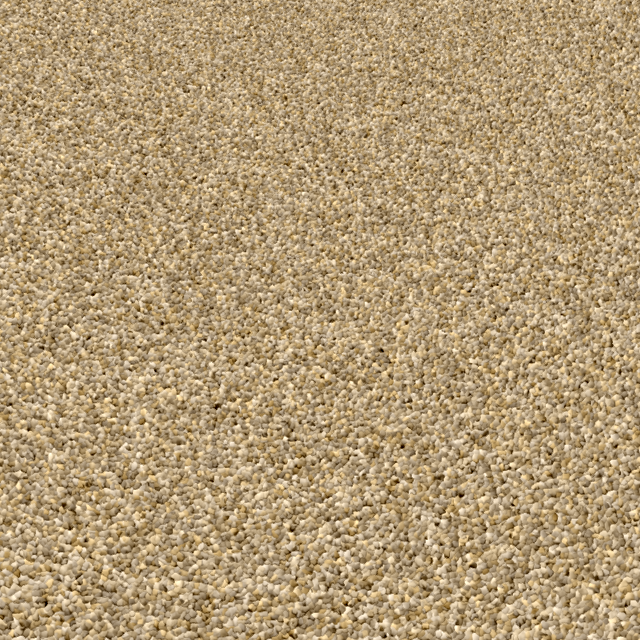
This texture is drawn by a WebGL 2 fragment shader. Its source:

```glsl
#version 300 es
precision highp float;
// Sunlit bed of fine sandy gravel that recedes towards the top edge.
// Irregular cellular grains are laid out in warped log-polar ground coordinates,
// then given a tone, a tint, a tilted facet, fine speckle and one-sided shadows.

uniform vec2 u_resolution;
out vec4 outColor;

const float GRAIN_DENSITY = 200.0;
const vec2 VANISHING_POINT = vec2(0.5, 1.7);
const vec3 SAND = vec3(0.70, 0.61, 0.468);
const vec3 OCHRE_SHIFT = vec3(0.04, -0.005, -0.1);
const vec3 GREY_SHIFT = vec3(-0.015, 0.003, 0.045);
const vec2 LIGHT_DIR = vec2(-0.5, 0.866);

// Integer hash: three random values in 0..1 per cell
vec3 hash3(ivec2 cell, int seed) {
    uvec3 v = uvec3(ivec3(cell, seed)) * 1664525u + 1013904223u;
    v.x += v.y * v.z; v.y += v.z * v.x; v.z += v.x * v.y;
    v ^= v >> 16u;
    v.x += v.y * v.z; v.y += v.z * v.x; v.z += v.x * v.y;
    return vec3(v >> 8u) / 16777216.0;
}

// Three independent smooth noises in 0..1
vec3 valueNoise(vec2 p, int seed) {
    ivec2 c = ivec2(floor(p));
    vec2 f = fract(p);
    f = f * f * (3.0 - 2.0 * f);
    vec3 low = mix(hash3(c, seed), hash3(c + ivec2(1, 0), seed), f.x);
    vec3 high = mix(hash3(c + ivec2(0, 1), seed), hash3(c + ivec2(1, 1), seed), f.x);
    return mix(low, high, f.y);
}

// Conformal map: grains shrink upwards but keep their proportions
vec2 groundCoords(vec2 uv, float density) {
    vec2 d = vec2(uv.x - VANISHING_POINT.x, VANISHING_POINT.y - uv.y);
    return density * vec2(atan(d.x, d.y), -log(length(d)));
}

// Distance to a grain centre, stretched along the grain's own axis
float grainDistance(vec2 offset, float angle, float stretch) {
    vec2 axis = vec2(cos(angle), sin(angle));
    vec2 local = vec2(dot(offset, axis), dot(offset, vec2(-axis.y, axis.x)));
    return length(local * vec2(1.0 / stretch, stretch));
}

// Nearest grain: xy = offset from its centre, z = distance to the gap
vec3 nearestGrain(vec2 p, out ivec2 id) {
    ivec2 base = ivec2(floor(p));
    float first = 9.0, second = 9.0;
    vec2 nearest = vec2(0.0);
    id = base;
    for (int y = -1; y <= 1; y++) {
        for (int x = -1; x <= 1; x++) {
            ivec2 cell = base + ivec2(x, y);
            vec3 h = hash3(cell, 1);
            vec2 offset = p - vec2(cell) - h.xy;
            float d = grainDistance(offset, h.z * 3.1416, 1.25) - 0.25 * fract(h.z * 7.0);
            if (d < first) {
                second = first;
                first = d;
                nearest = offset;
                id = cell;
            } else {
                second = min(second, d);
            }
        }
    }
    return vec3(nearest, second - first);
}

vec3 gravel(vec2 uv) {
    vec2 p = groundCoords(uv, GRAIN_DENSITY);
    vec3 rough = valueNoise(p * 1.7, 6) - 0.5;
    ivec2 id;
    vec3 grain = nearestGrain(p + 0.5 * rough.xy, id);
    vec3 look = hash3(id, 2);
    vec3 tilt = hash3(id, 3);

    // Brightness: grain tone, lit facet, speckle, far-side shadow, broad patches
    float facet = dot(grain.xy, normalize(LIGHT_DIR + 1.4 * (tilt.xy - 0.5)));
    float shadow = 1.0 - smoothstep(0.0, 0.4, grain.z);
    shadow *= 1.0 - smoothstep(-0.3, 0.3, facet);
    float patches = valueNoise(uv * 24.0, 4).x - 0.5;
    float tone = 0.33 * (look.x - 0.5) + 0.22 * facet + 0.14 * rough.z + 0.052;
    tone -= shadow * mix(0.1, 0.6, tilt.z * tilt.z);
    tone += 0.015 * patches;

    // Tint: ochre to grey, with few strongly coloured grains
    float tint = look.y * 2.0 - 1.0;
    vec3 shift = tint > 0.0 ? OCHRE_SHIFT * tint * tint : GREY_SHIFT * -tint;
    return SAND + shift * (1.0 - 0.5 * shadow) + tone * vec3(1.0, 1.02, 1.03);
}

void main() {
    vec2 uv = gl_FragCoord.xy / u_resolution.y;
    float footprint = max(1.0 / u_resolution.y, 1.0 / 512.0);

    // Average a small grid of samples for soft edges
    vec3 color = vec3(0.0);
    for (int i = 0; i < 9; i++) {
        vec2 corner = vec2(i % 3, i / 3) - 1.0;
        color += gravel(uv + corner * 0.48 * footprint);
    }
    outColor = vec4(clamp(color / 9.0, 0.0, 1.0), 1.0);
}
```
